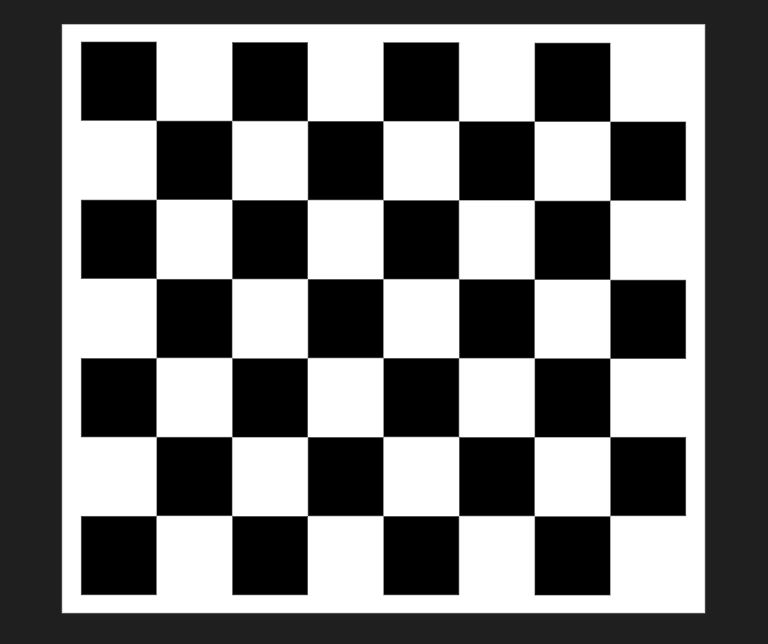
Reproduce this pattern procedurally as a WebGL 1 fragment shader.

```glsl
precision highp float;
// Black and white checkerboard on a white card over a dark grey backdrop.

uniform vec2 u_resolution;

// Layout as fractions of the canvas, origin at the lower left.
const vec2 CARD_MIN = vec2(0.0807, 0.0480);
const vec2 CARD_MAX = vec2(0.9180, 0.9624);
const vec2 BOARD_MIN = vec2(0.1055, 0.0759);
const vec2 BOARD_MAX = vec2(0.8932, 0.9342);
const vec2 GRID = vec2(8.0, 7.0);

// Small irregularities, in canvas heights.
const float TILE_INSET = 0.0002;
const float TILE_JITTER = 0.0006;
const float ROW_DRIFT = 0.0016;
const float DRIFT_FROM_ROW = 3.0;
const float EDGE_SOFTNESS = 0.0023;

const vec3 BACKDROP = vec3(0.122);
const vec3 CARD = vec3(1.0);
const vec3 TILE = vec3(0.0);

float hash(vec2 p) {
  vec3 q = fract(vec3(p.xyx) * 0.1031);
  q += dot(q, q.yzx + 33.33);
  return fract((q.x + q.y) * q.z);
}

float boxDistance(vec2 p, vec2 center, vec2 halfSize) {
  vec2 q = abs(p - center) - halfSize;
  return length(max(q, 0.0)) + min(max(q.x, q.y), 0.0);
}

float coverage(float d) {
  float width = max(1.0 / u_resolution.y, EDGE_SOFTNESS);
  return clamp(0.5 - d / width, 0.0, 1.0);
}

// Vertical misplacement of one tile: random, plus a sag to the right.
float tileShift(vec2 id) {
  float sag = (id.x / (GRID.x - 1.0) - 0.5) * step(DRIFT_FROM_ROW, id.y);
  return (hash(id + 7.0) - 0.5) * TILE_JITTER - sag * ROW_DRIFT;
}

// Distance to the nearest dark tile among the surrounding cells.
float tilesDistance(vec2 p, vec2 boardMin, vec2 cell) {
  vec2 home = floor((p - boardMin) / cell);
  float d = 1.0;
  for (int j = -1; j <= 1; j++) {
    for (int i = -1; i <= 1; i++) {
      vec2 id = home + vec2(float(i), float(j));
      bool onBoard = all(greaterThanEqual(id, vec2(0.0))) && all(lessThan(id, GRID));
      bool dark = mod(id.x + id.y, 2.0) < 0.5;
      if (onBoard && dark) {
        vec2 center = boardMin + (id + 0.5) * cell + vec2(0.0, tileShift(id));
        d = min(d, boxDistance(p, center, 0.5 * cell - TILE_INSET));
      }
    }
  }
  return d;
}

void main() {
  // One unit is the canvas height.
  vec2 canvas = vec2(u_resolution.x / u_resolution.y, 1.0);
  vec2 p = gl_FragCoord.xy / u_resolution.y;

  vec2 cardCenter = 0.5 * (CARD_MIN + CARD_MAX) * canvas;
  vec2 cardHalf = 0.5 * (CARD_MAX - CARD_MIN) * canvas;
  vec2 cell = (BOARD_MAX - BOARD_MIN) * canvas / GRID;

  vec3 color = mix(BACKDROP, CARD, coverage(boxDistance(p, cardCenter, cardHalf)));
  color = mix(color, TILE, coverage(tilesDistance(p, BOARD_MIN * canvas, cell)));
  gl_FragColor = vec4(color, 1.0);
}
```
